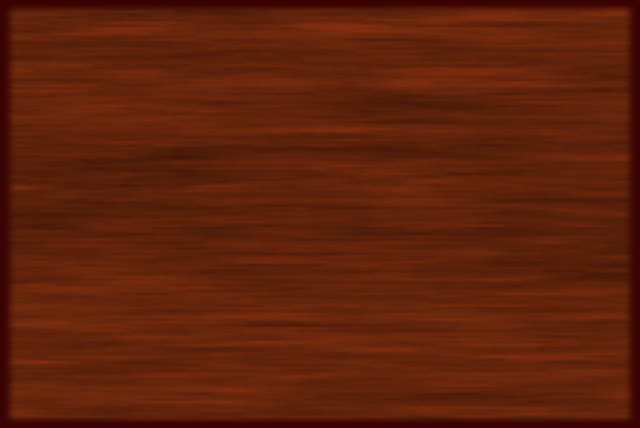
A WebGL 1 fragment shader for this texture:

```glsl
precision highp float;
uniform vec2 u_resolution;

// Wood tones
const vec3 WOOD = vec3(0.382, 0.139, 0.042);
const vec3 TONE_STEP = vec3(0.038, 0.0145, 0.0045);
const vec3 RED_STEP = vec3(0.012, -0.001, -0.002);
const vec3 EDGE = vec3(0.222, 0.012, 0.012);

// Grain layers: streaks per canvas height along x and y
const vec2 BROAD = vec2(0.9, 8.0);
const vec2 BAND = vec2(1.8, 26.0);
const vec2 STREAK = vec2(4.5, 66.0);
const vec2 FIBRE = vec2(8.0, 150.0);
const vec2 SPECK = vec2(32.0, 165.0);

// Frame widths in canvas heights: side, top and bottom
const vec2 FRAME_SOLID = vec2(0.006, 0.008);
const vec2 FRAME_FADE = vec2(0.040, 0.030);

float hash(vec2 p) {
  vec3 q = fract(vec3(p.xyx) * 0.1031);
  q += dot(q, q.yzx + 33.33);
  return fract((q.x + q.y) * q.z);
}

// One row of smooth noise, shifted at random so streak ends do not line up
float rowNoise(float x, float row, float seed) {
  x += 40.0 * hash(vec2(row, seed + 7.0));
  float cell = floor(x);
  float f = fract(x);
  f = f * f * (3.0 - 2.0 * f);
  float key = row + seed * 31.0;
  return mix(hash(vec2(cell, key)), hash(vec2(cell + 1.0, key)), f);
}

// Signed noise made of horizontal streaks
float grain(vec2 p, vec2 scale, float seed) {
  p *= scale;
  float row = floor(p.y);
  float f = fract(p.y);
  f = f * f * (3.0 - 2.0 * f);
  float below = rowNoise(p.x, row, seed);
  float above = rowNoise(p.x, row + 1.0, seed);
  return 2.0 * mix(below, above, f) - 1.0;
}

void main() {
  vec2 p = gl_FragCoord.xy / u_resolution.y;
  vec2 size = vec2(u_resolution.x / u_resolution.y, 1.0);

  // Layered grain, from wide bands to thin fibres
  float fibre = grain(p, FIBRE, 4.0);
  float streak = grain(p, STREAK, 3.0);
  float tone = 0.90 * grain(p, BROAD, 1.0)
             + 1.00 * grain(p, BAND, 2.0)
             + 1.15 * streak
             + 1.00 * fibre
             + 0.40 * grain(p, SPECK, 5.0);

  // Slightly darker across the middle
  tone += 0.35 * cos(6.2832 * p.y) - 0.05;

  // Sparse glowing red streaks
  float glow = smoothstep(0.15, 0.9, 0.5 * (streak + fibre));
  vec3 color = WOOD + TONE_STEP * tone + RED_STEP * glow * 2.0;

  // Dark frame with soft inner edge
  vec2 inset = min(p, size - p);
  vec2 inside = smoothstep(FRAME_SOLID, FRAME_FADE, inset);
  color = mix(EDGE, color, inside.x * inside.y);

  gl_FragColor = vec4(clamp(color, 0.0, 1.0), 1.0);
}
```
